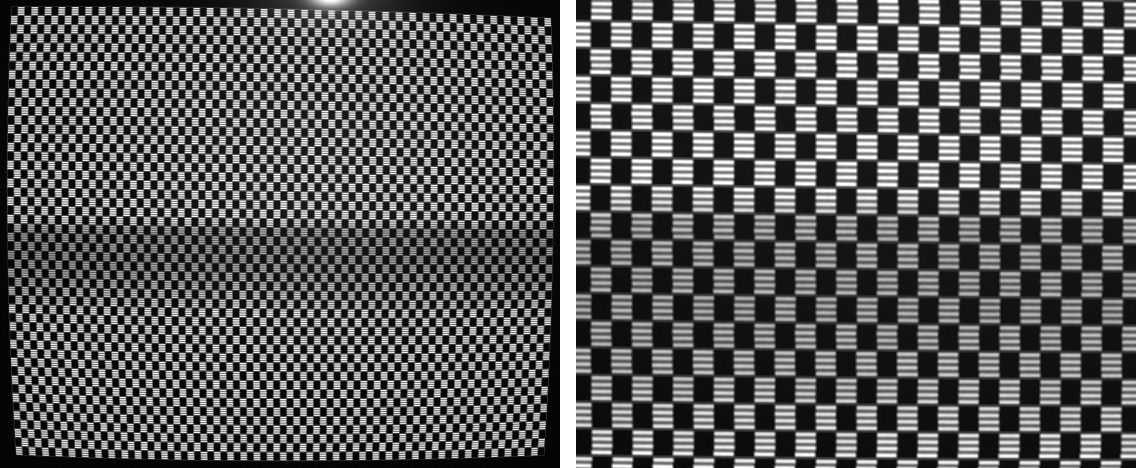
Left: the whole. Right: its middle third, enlarged.
Reproduce this pattern procedurally as a Shadertoy shader.

```glsl
// A bulging monochrome tube screen filled with an 80 x 50 checkerboard, each lit
// cell drawn by four scan lines. Curved edges give cell coordinates; a refresh
// band, glass haze, a lamp reflection and hashed wear shade the result.

const float COLUMNS = 80.0;
const float ROWS = 50.0;
const float LINES_PER_CELL = 4.0;

// Raster edges as (start, end, outward bow), in canvas fractions from the top left
const vec3 LEFT_EDGE   = vec3(0.0208, 0.0300, -0.0124);
const vec3 RIGHT_EDGE  = vec3(0.9830, 0.9700,  0.0115);
const vec3 TOP_EDGE    = vec3(0.0140, 0.0390, -0.0078);
const vec3 BOTTOM_EDGE = vec3(0.9710, 0.9720,  0.0135);
const float ROW_STRETCH = 0.016;      // rows slightly taller toward the top

const float LINE_LEVEL = 0.72;        // mean brightness of a lit cell
const float LINE_CONTRAST = 0.32;     // swing between a scan line and its gap
const float EDGE_SOFTNESS = 0.05;     // cell edge blur, in cells
const float LINE_JITTER = 0.05;       // sideways wobble of lines, in cells
const float LINE_WEAR = 0.08;
const float CELL_WEAR = 0.06;
const float GRAIN = 0.025;
const float GRAIN_SCALE = 420.0;

const float BAND_TOP = 0.475;         // sharp upper edge of the dim band
const float BAND_BOTTOM = 0.70;       // soft lower end
const float BAND_DEPTH = 0.32;

const vec2 LAMP_CENTER = vec2(0.590, -0.005);
const vec2 HAZE_CENTER = vec2(0.56, 0.34);
const float BLACK_LEVEL = 0.018;
const float HAZE_LEVEL = 0.075;

float hash21(vec2 p) {
    vec3 q = fract(vec3(p.xyx) * 0.1031);
    q += dot(q, q.yzx + 33.33);
    return fract((q.x + q.y) * q.z);
}

float valueNoise(vec2 p) {
    vec2 i = floor(p), f = fract(p);
    f = f * f * (3.0 - 2.0 * f);
    return mix(mix(hash21(i), hash21(i + vec2(1, 0)), f.x),
               mix(hash21(i + vec2(0, 1)), hash21(i + vec2(1, 1)), f.x), f.y);
}

float bowedEdge(vec3 edge, float t) {
    return mix(edge.x, edge.y, t) + edge.z * 4.0 * t * (1.0 - t);
}

// Smoothed square wave: +1 in even cells, -1 in odd cells
float squareWave(float x, float halfWidth) {
    float d = 0.5 - abs(mod(x + 0.5, 2.0) - 1.0);
    return clamp(d / halfWidth, -1.0, 1.0);
}

// Coverage of the interval 0..size
float insideSpan(float x, float size, float halfWidth) {
    return smoothstep(-halfWidth, halfWidth, min(x, size - x));
}

float gaussian(vec2 offset, vec2 radius) {
    vec2 q = offset / radius;
    return exp(-dot(q, q));
}

// Canvas position to column and row on the curved raster
vec2 rasterCell(vec2 p) {
    float l = bowedEdge(LEFT_EDGE, p.y), r = bowedEdge(RIGHT_EDGE, p.y);
    float t = bowedEdge(TOP_EDGE, p.x), b = bowedEdge(BOTTOM_EDGE, p.x);
    vec2 uv = (p - vec2(l, t)) / vec2(r - l, b - t);
    uv.y -= ROW_STRETCH * uv.y * (1.0 - uv.y);
    return uv * vec2(COLUMNS, ROWS);
}

float refreshBand(vec2 p) {
    float enter = smoothstep(BAND_TOP - 0.012, BAND_TOP + 0.025, p.y);
    float leave = 1.0 - smoothstep(BAND_TOP + 0.08, BAND_BOTTOM, p.y);
    return 1.0 - BAND_DEPTH * enter * leave;
}

void mainImage(out vec4 fragColor, in vec2 fragCoord) {
    vec2 p = fragCoord / iResolution.xy;
    p.y = 1.0 - p.y;
    vec2 cell = rasterCell(p);
    vec2 pixel = vec2(COLUMNS, ROWS) / iResolution.xy;
    vec2 blur = 0.5 * pixel + EDGE_SOFTNESS;

    // Checkerboard with slightly unsteady lines
    float scan = cell.y * LINES_PER_CELL;
    float lineHash = hash21(vec2(floor(scan), 7.0)) - 0.5;
    cell.x += LINE_JITTER * lineHash;
    float checker = 0.5 - 0.5 * squareWave(cell.x, blur.x) * squareWave(cell.y, blur.y);
    checker *= insideSpan(cell.x, COLUMNS, blur.x) * insideSpan(cell.y, ROWS, blur.y);

    // Scan lines: a cosine averaged over the pixel height
    float phase = max(3.14159 * pixel.y * LINES_PER_CELL, 0.001);
    float ripple = cos(6.28318 * (scan - 0.5)) * sin(min(phase, 3.14159)) / phase;
    float beam = LINE_LEVEL + LINE_CONTRAST * ripple;

    // Wear and uneven drive
    beam *= 1.0 + LINE_WEAR * lineHash + CELL_WEAR * (hash21(floor(cell)) - 0.5);
    beam *= refreshBand(p) * (1.0 - 0.22 * dot(p - 0.5, p - 0.5));

    // Glass haze and lamp reflection
    vec2 lamp = p - LAMP_CENTER;
    float glass = BLACK_LEVEL + HAZE_LEVEL * gaussian(p - HAZE_CENTER, vec2(0.34, 0.36));
    glass += 0.85 * gaussian(lamp, vec2(0.036, 0.020)) + 0.20 * gaussian(lamp, vec2(0.13, 0.06));

    float grain = valueNoise(p * GRAIN_SCALE * vec2(1.0, iResolution.y / iResolution.x)) - 0.5;
    float light = glass + beam * checker * (1.0 - glass) + GRAIN * grain * (0.4 + checker);
    fragColor = vec4(vec3(clamp(light, 0.0, 1.0)), 1.0);
}
```
